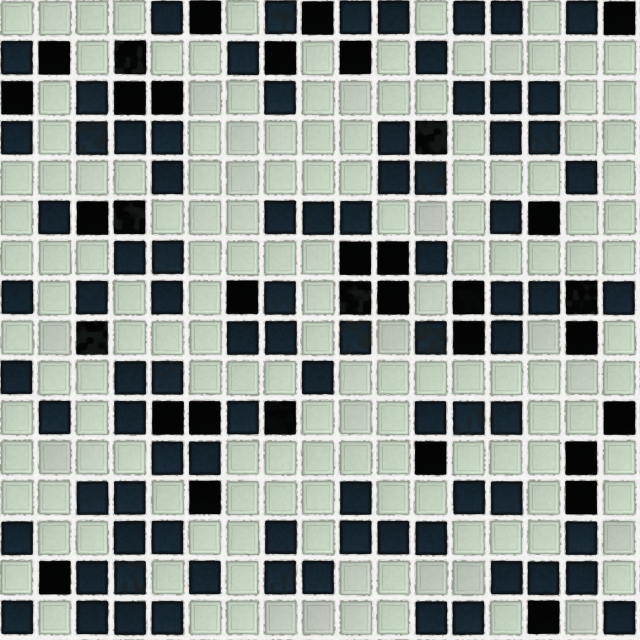
This texture is drawn by a Shadertoy shader. Its source:

```glsl
// Glass mosaic: 17 by 16 small tiles in pale green, navy and black on white grout.
// Each cell is a rounded-box distance; a hash picks its glass, offset and wear,
// and the depth below the edge shapes the dark rim and the bevel line.

const vec2  GRID        = vec2(17.0, 16.0);
const vec2  GRID_SHIFT  = vec2(-0.0030, 0.0035);
const vec2  TILE_HALF   = vec2(0.0247, 0.0262);
const float CORNER      = 0.0028;
const float EDGE_SOFT   = 0.0013;   // half width of the tile edge
const float JITTER      = 0.0008;   // laying error of a tile
const float BEVEL_DEPTH = 0.0072;
const float BEVEL_WIDTH = 0.0014;
const float LIGHT_SHARE = 0.55;
const float BLACK_SHARE = 0.14;
const float GRAIN_FREQ  = 260.0;

const vec3 GROUT      = vec3(0.95, 0.95, 0.945);
const vec3 GROUT_DIRT = vec3(0.52, 0.50, 0.47);
const vec3 PALE       = vec3(0.765, 0.820, 0.750);
const vec3 PALE_RIM   = vec3(0.50, 0.55, 0.49);
const vec3 PALE_GREY  = vec3(0.72, 0.75, 0.71);
const vec3 NAVY       = vec3(0.085, 0.145, 0.185);
const vec3 NAVY_RIM   = vec3(0.045, 0.065, 0.075);
const vec3 BLACK      = vec3(0.015, 0.017, 0.018);
const vec3 SCUFF      = vec3(0.11, 0.13, 0.12);

float hash(vec2 p) {
    vec3 q = fract(vec3(p.xyx) * 0.1031);
    q += dot(q, q.yzx + 33.33);
    return fract((q.x + q.y) * q.z);
}

float noise(vec2 p) {
    vec2 i = floor(p), f = fract(p);
    f = f * f * (3.0 - 2.0 * f);
    return mix(mix(hash(i), hash(i + vec2(1, 0)), f.x),
               mix(hash(i + vec2(0, 1)), hash(i + vec2(1, 1)), f.x), f.y);
}

float roundedBox(vec2 p, vec2 halfSize, float radius) {
    vec2 q = abs(p) - halfSize + radius;
    return length(max(q, 0.0)) + min(max(q.x, q.y), 0.0) - radius;
}

// Soft line centred on zero
float line(float x, float width) {
    return 1.0 - smoothstep(0.0, width, abs(x));
}

vec3 paleGlass(vec2 p, float depth, float wear, float grain) {
    float left = p.x + TILE_HALF.x, top = TILE_HALF.y - p.y;
    vec3 col = mix(PALE, PALE_GREY, smoothstep(0.75, 1.0, wear));
    col *= 1.0 + 0.03 * (wear - 0.5) + 0.03 * (grain - 0.5);
    col *= 1.0 + 0.05 * (p.x - p.y) / TILE_HALF.x * 0.5;
    // Shaded left and top bevels, bright lower one, thin line inside all
    float shade = max(1.0 - smoothstep(0.0, BEVEL_DEPTH, left),
                      0.8 - 0.8 * smoothstep(0.0, BEVEL_DEPTH, top));
    col = mix(col, PALE_RIM, 0.45 * shade);
    float lit = step(left, BEVEL_DEPTH * 1.3) + step(top, BEVEL_DEPTH * 1.3);
    col *= 1.0 - line(depth - BEVEL_DEPTH, BEVEL_WIDTH) * (0.06 + 0.05 * min(lit, 1.0));
    col += 0.05 * line(depth - BEVEL_DEPTH * 0.6, BEVEL_WIDTH);
    return mix(PALE_RIM, col, smoothstep(-0.0005, 0.003, depth));
}

vec3 darkGlass(vec2 p, float depth, float wear, float grain, bool isBlack) {
    vec3 base = isBlack ? BLACK : NAVY;
    vec3 rim = isBlack ? BLACK : NAVY_RIM;
    vec3 col = base * (0.90 + 0.2 * wear + 0.16 * (grain - 0.5));
    // Faint sheen towards the lower part of the face
    col *= 1.0 - 0.15 * p.y / TILE_HALF.y;
    col = mix(rim, col, smoothstep(0.001, BEVEL_DEPTH, depth));
    // Scuffed patches on a few worn tiles
    float patches = smoothstep(0.45, 0.8, noise((p + wear) * 110.0));
    return mix(col, SCUFF, 0.6 * patches * smoothstep(0.72, 0.85, wear));
}

void mainImage(out vec4 fragColor, in vec2 fragCoord) {
    vec2 uv = fragCoord / iResolution.xy;
    float soft = max(EDGE_SOFT, 0.75 / iResolution.y);

    // Cell, wrapped so that the sheet joins itself
    vec2 g = (uv - GRID_SHIFT) * GRID;
    vec2 id = mod(floor(g), GRID) + 7.0;
    vec2 p = (fract(g) - 0.5) / GRID;

    float kind = hash(id);
    float wear = hash(id + 41.0);
    p += JITTER * (2.0 * vec2(hash(id + 83.0), hash(id + 127.0)) - 1.0);

    float grain = noise(uv * GRAIN_FREQ);
    float wobble = noise(uv * GRAIN_FREQ * 0.5 + 19.0) - 0.5;
    float d = roundedBox(p, TILE_HALF, CORNER) + 0.0008 * wobble;

    // Grout with gritty shadow along the tiles
    vec3 grout = GROUT * (1.0 + 0.04 * (grain - 0.5));
    float grit = smoothstep(0.35, 0.9, noise(uv * GRAIN_FREQ + 57.0));
    float nearTile = 1.0 - smoothstep(0.0005, 0.0036, d);
    grout = mix(grout, GROUT_DIRT, nearTile * (0.15 + 0.6 * grit));

    vec3 glass;
    if (kind < LIGHT_SHARE) glass = paleGlass(p, -d, wear, grain);
    else glass = darkGlass(p, -d, wear, grain, kind > 1.0 - BLACK_SHARE);

    fragColor = vec4(mix(glass, grout, smoothstep(-soft, soft, d)), 1.0);
}
```
